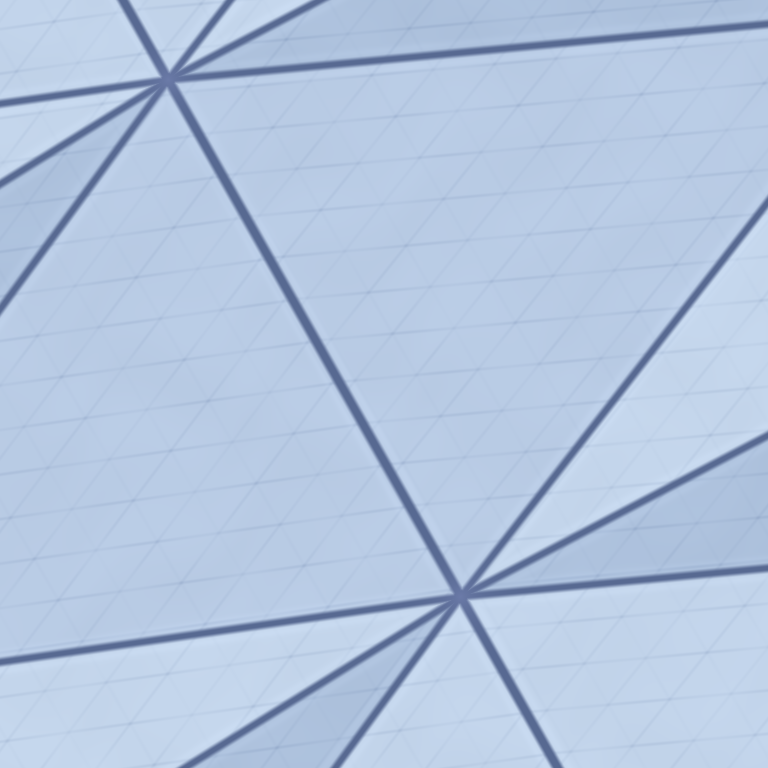
Write a Shadertoy shader that draws this pattern.

```glsl
const vec3 RIGHT_SLOPES = vec3(0.093, 0.525, 1.285);
const vec3 LEFT_SLOPES = vec3(0.142, 0.62, 1.365);

float rayDistance(vec2 d, vec2 dir) {
    dir = normalize(dir);
    return length(d - dir * max(dot(d, dir), 0.0));
}

// Three struts on each side of a hub
float fanDistance(vec2 d) {
    float nearest = 1.0;
    for (int i = 0; i < 3; i++) {
        nearest = min(nearest, rayDistance(d, vec2(1.0, RIGHT_SLOPES[i])));
        nearest = min(nearest, rayDistance(d, vec2(-1.0, -LEFT_SLOPES[i])));
    }
    return nearest;
}

float between(float v, float lo, float hi) {
    return step(lo, v) * step(v, hi);
}

// Positive for bright wedges, negative for shaded ones
float wedgeTone(vec2 d) {
    float slope = d.y / (abs(d.x) + 1e-5) * (d.x > 0.0 ? 1.0 : -1.0);
    if (d.x > 0.0)
        return between(slope, RIGHT_SLOPES.y, RIGHT_SLOPES.z)
             - between(slope, RIGHT_SLOPES.x, RIGHT_SLOPES.y);
    return between(slope, LEFT_SLOPES.x, LEFT_SLOPES.y)
         - between(slope, LEFT_SLOPES.y, LEFT_SLOPES.z);
}

float seam(float v, float spacing, float width) {
    float d = abs(fract(v + 0.5) - 0.5) * spacing;
    return 1.0 - smoothstep(0.0, width, d);
}

// Triangular seams: rows, rising diagonals and faint falling ones
float lattice(vec2 p, float tilt, float rowStart, float rowHeight) {
    float row = (p.y - tilt * p.x - rowStart) / rowHeight;
    float column = p.x / 0.08;
    float rows = seam(row, rowHeight, 0.0035);
    float rising = seam(column - 0.61 * row, 0.063, 0.0038);
    float falling = seam(column + 0.39 * row, 0.07, 0.0038);
    float patches = 0.75 + 0.25 * sin(p.x * 37.0 + 2.0 * sin(p.y * 23.0));
    return (rows + 0.7 * rising + 0.25 * falling) * patches;
}

void mainImage(out vec4 fragColor, in vec2 fragCoord) {
    vec2 p = fragCoord / iResolution.xy;
    float pixel = 1.0 / iResolution.y;
    vec2 upperHub = vec2(0.219, 0.896);
    vec2 lowerHub = vec2(0.600, 0.223);
    vec2 a = p - upperHub;
    vec2 b = p - lowerHub;

    vec2 along = normalize(lowerHub - upperHub);
    float spine = dot(a, vec2(-along.y, along.x));

    // Glass panels
    float tone = wedgeTone(a) + wedgeTone(b);
    float above = step(a.x * (a.x > 0.0 ? RIGHT_SLOPES.z : LEFT_SLOPES.x), a.y);
    float below = step(b.y, b.x * (b.x > 0.0 ? RIGHT_SLOPES.x : LEFT_SLOPES.z));
    tone += 0.75 * above + 0.85 * below;
    vec3 color = vec3(0.725, 0.798, 0.897);
    color = mix(color, vec3(0.768, 0.838, 0.924), max(tone, 0.0));
    color = mix(color, vec3(0.678, 0.757, 0.864), max(-tone, 0.0));

    // Soft mottling
    float mottle = sin(p.x * 19.0 + 3.0 * sin(p.y * 13.0))
                 + 0.6 * sin(p.y * 47.0 - p.x * 31.0 + 2.0 * sin(p.x * 29.0));
    color += 0.004 * mottle;

    // Fine seams follow the tilt of each side
    float seams = spine > 0.0 ? lattice(p, 0.09, 0.576, 0.0565)
                              : lattice(p, 0.14, 0.498, 0.058);
    color -= seams * vec3(0.045, 0.042, 0.033);

    // Struts with a pale rim and a soft dark core
    float strut = min(fanDistance(a), fanDistance(b));
    strut = min(strut, abs(spine) - 0.0015);
    strut = min(strut, min(length(a), length(b)) - 0.006);
    color += 0.018 * exp(-pow((strut - 0.012) / 0.005, 2.0));
    float core = 1.0 - smoothstep(0.0015, 0.0068 + pixel, strut);
    vec3 strutColor = mix(vec3(0.34, 0.41, 0.57), vec3(0.42, 0.48, 0.66),
                          exp(-40.0 * min(length(a), length(b))));
    color = mix(color, strutColor, core);

    fragColor = vec4(color, 1.0);
}
```
